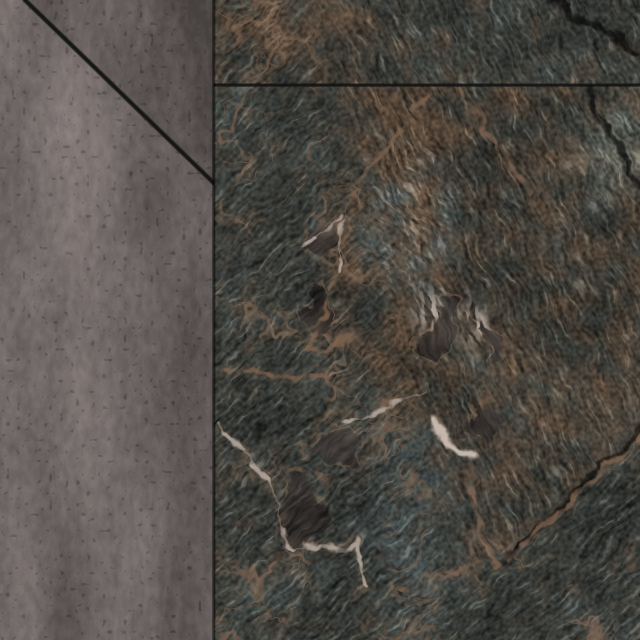
A WebGL 2 fragment shader for this texture:

```glsl
#version 300 es
precision highp float;
// Two stone surfaces: grey concrete with a diagonal groove, and dark slate with
// rust and pale veins. Gradient noise stretched along the grain makes the texture;
// warped segments and ellipses place the veins and inclusions.
#define SPLIT_X 0.334
#define SEAM_Y 0.867
#define GRAIN_SCALE vec2(28, 135)
#define VEIN_WIDTH 0.0045
#define WARP 0.02
#define SLATE vec3(.215, .225, .21)
#define BLUE vec3(.25, .29, .295)
#define RUST vec3(.325, .26, .205)
#define TAN vec3(.5, .39, .31)
#define PALE vec3(.7, .65, .61)
#define CONCRETE_DARK vec3(.28, .258, .252)
#define CONCRETE_LIGHT vec3(.55, .51, .505)

uniform vec2 u_resolution;
out vec4 outColor;

// Segments hold two end points; inclusions hold a centre and two radii.
const vec4 paleVeins[9] = vec4[9](
  vec4(.54,.342,.6,.366), vec4(.6,.366,.664,.388), vec4(.345,.34,.43,.23),
  vec4(.43,.23,.45,.155), vec4(.45,.155,.5,.138), vec4(.5,.138,.555,.15),
  vec4(.555,.15,.568,.085), vec4(.47,.613,.525,.657), vec4(.532,.65,.532,.575));
const vec4 rustVeins[9] = vec4[9](
  vec4(.736,.28,.74,.2), vec4(.74,.2,.775,.11), vec4(.62,.08,.75,.118),
  vec4(.68,.86,.54,.69), vec4(.72,.86,.83,.7), vec4(.79,.125,1,.32),
  vec4(.532,.575,.48,.455), vec4(.48,.455,.56,.47), vec4(.35,.42,.53,.405));
const vec4 inclusions[8] = vec4[8](
  vec4(.502,.628,.028,.03), vec4(.497,.522,.016,.04), vec4(.475,.2,.04,.05),
  vec4(.52,.3,.04,.026), vec4(.702,.5,.014,.042), vec4(.685,.468,.025,.025),
  vec4(.768,.465,.012,.035), vec4(.76,.34,.018,.04));

vec2 gradient(vec2 cell) {
  vec3 h = fract(cell.xyx * vec3(.1031, .103, .0973));
  h += dot(h, h.yzx + 33.33);
  float angle = 6.2832 * fract((h.x + h.y) * h.z);
  return vec2(cos(angle), sin(angle));
}

float noise(vec2 p) {
  vec2 i = floor(p), f = p - i, u = f * f * (3. - 2. * f), e = vec2(0, 1);
  return 1.4 * mix(
    mix(dot(gradient(i), f), dot(gradient(i + e.yx), f - e.yx), u.x),
    mix(dot(gradient(i + e), f - e), dot(gradient(i + e.yy), f - e.yy), u.x), u.y);
}

float fbm(vec2 p) {
  float sum = 0., gain = .55;
  for (int i = 0; i < 4; i++) {
    sum += gain * noise(p);
    p = mat2(1.6, 1.2, -1.2, 1.6) * p + 7.3;
    gain *= .5;
  }
  return sum;
}

float segment(vec2 p, vec4 s) {
  vec2 a = p - s.xy, b = s.zw - s.xy;
  return length(a - b * clamp(dot(a, b) / dot(b, b), 0., 1.));
}

float nearest(vec2 p, vec4 segments[9]) {
  float d = 1.;
  for (int i = 0; i < 9; i++) d = min(d, segment(p, segments[i]));
  return d;
}

float stroke(float d, float width) { return 1. - smoothstep(width * .2, width, d); }
float threads(vec2 p) { return stroke(abs(fbm(p)), .045); }

float glow(vec2 p, float x, float y, float rx, float ry) {
  vec2 q = (p - vec2(x, y)) / vec2(rx, ry);
  return exp(-dot(q, q));
}

float grain(vec2 p, float angle) {
  vec2 a = vec2(cos(angle), sin(angle));
  vec2 q = vec2(dot(p, a), a.x * p.y - a.y * p.x) * GRAIN_SCALE;
  return .75 * noise(q) + .5 * noise(q * 1.8);
}

vec3 concrete(vec2 p) {
  float tone = .54 + .4 * fbm(p * vec2(13, 3.5)) + .26 * fbm(p * vec2(85, 45));
  tone += .2 * glow(p, .11, .75, .1, .25) + .17 * glow(p, .13, .3, .05, .15);
  tone -= .22 * glow(p, .09, .1, .03, .18) + .2 * smoothstep(.17, .33, p.x);
  // Small pits, then a groove with a darker corner above it.
  tone -= .3 * smoothstep(.4, .7, noise(p * 120.));
  vec4 groove = vec4(.039, 1, SPLIT_X, .714);
  float side = dot(p - groove.xy, vec2(.696, .718));
  tone -= .2 * smoothstep(-.002, .002, side);
  vec3 color = mix(CONCRETE_DARK, CONCRETE_LIGHT, clamp(tone, 0., 1.1));
  return mix(color, vec3(.085), stroke(segment(p, groove), .0055));
}

vec3 slate(vec2 p) {
  float upper = step(SEAM_Y, p.y);
  vec2 q = p + 3.1 * upper;
  vec2 bend = WARP * vec2(fbm(q * 21.), fbm(q * 21. + 31.));
  vec2 w = p + bend, g = q + .7 * bend;
  float cloud = fbm(q * 7.), patches = fbm(q * 22. + 19.);
  // Grain leans right on the left side and falls steeply on the right.
  float steep = smoothstep(.58, .7, p.x + .25 * p.y - .1)
    * smoothstep(-.02, .03, p.y - .88 * p.x + .56);
  float fibre = mix(grain(g, .75), grain(g, 2.), steep);
  float blueGlow = glow(p, .64, .66, .08, .11);
  fibre += blueGlow * grain(g, 2.5);
  // Broad mineral tints.
  float blue = blueGlow + .6 * glow(p, .65, .2, .12, .13) + .8 * cloud;
  float rust = .7 * glow(p, .62, .43, .06, .08) + .7 * glow(p, .45, .95, .15, .07)
    + .55 * glow(p, .64, .8, .07, .07) + .65 * glow(p, .54, .58, .03, .14)
    + .4 * steep * (1. - upper) + .9 * patches + .4 * cloud;
  vec3 color = mix(SLATE, BLUE, clamp(blue, 0., 1.));
  color = mix(color, RUST, clamp(rust, 0., .9));
  float bleached = glow(p, .96, .77, .05, .07);
  color = mix(color, vec3(.42, .44, .41), .7 * bleached);
  color *= 1.03 + .5 * fibre + .3 * (noise(q * 150.) + cloud);
  color += .07 * smoothstep(.3, .7, fibre);
  // Scattered hairline veins at two sizes.
  float web = max(threads(g * 8. + 12.), .7 * threads(g * 15.))
    * smoothstep(-.15, .3, cloud + .4 * rust);
  color = mix(color, mix(TAN, PALE, .5 * patches), .6 * web * (1. - .75 * steep));
  // Smooth dark inclusions with broken pale rims.
  float r = 9.;
  for (int i = 0; i < 8; i++)
    r = min(r, length((w + bend - inclusions[i].xy) / inclusions[i].zw));
  float body = 1. - smoothstep(.8, 1.1, r);
  float broken = smoothstep(-.35, .2, noise(q * 40.));
  color = mix(color, vec3(.21, .19, .18) * (1. + cloud + .4 * fibre), .85 * body);
  color = mix(color, TAN, .5 * broken * stroke(abs(r - 1.1), .15));
  // Dark cracks, then rust and pale veins.
  float crack = min(segment(w, vec4(.86, 1, 1, .92)), segment(w, vec4(.92, .86, 1, .71)));
  crack = min(crack, segment(w, vec4(.78, .118, 1, .33)));
  color *= 1. - .6 * stroke(crack, .008);
  float width = VEIN_WIDTH * (.5 + broken);
  float rustLine = nearest(w, rustVeins), paleLine = nearest(w, paleVeins);
  color = mix(color, TAN, .3 * stroke(min(rustLine, paleLine), .016) * (.5 + fibre));
  color = mix(color, TAN, .75 * broken * stroke(rustLine, width));
  color = mix(color, PALE, (.3 + .6 * broken) * stroke(paleLine, width));
  color = mix(color, PALE * 1.1, stroke(segment(w, vec4(.677, .338, .736, .28)), .01));
  // Feathered pale crystals around the central inclusion.
  float tuft = glow(p, .675, .512, .025, .035) + glow(p, .744, .49, .025, .03);
  float feather = smoothstep(-.1, .5, noise(g * vec2(110, 25)) + .4 * fibre);
  color = mix(color, PALE, min(tuft, 1.) * feather * (1. - .8 * body));
  return mix(color, vec3(.065), .85 * stroke(abs(p.y - SEAM_Y), .004));
}

void main() {
  vec2 p = gl_FragCoord.xy / u_resolution;
  float edge = .7 / u_resolution.x;
  vec3 color = mix(concrete(p), slate(p), smoothstep(-edge, edge, p.x - SPLIT_X));
  color *= 1. - .55 * stroke(abs(p.x - SPLIT_X), .004);
  outColor = vec4(clamp(color, 0., 1.), 1);
}
```
